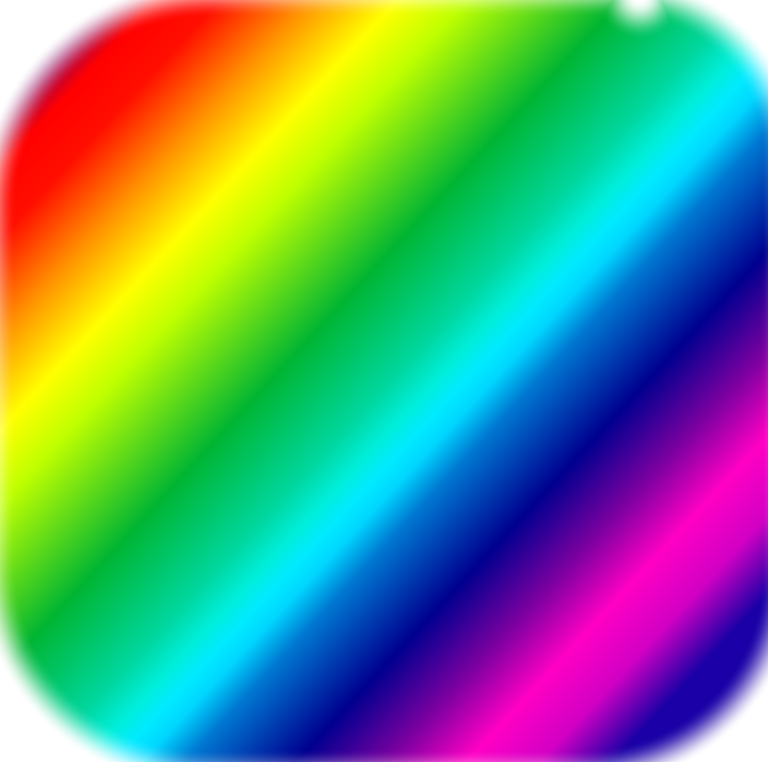
Reproduce this background procedurally as a Shadertoy shader.

```glsl
#define TILT 0.522
#define EDGE_BLUR 0.026
#define BOX_CENTER vec2(0.006, -0.003)
#define BOX_HALF vec2(0.511, 0.506)
#define RADIUS_LEFT vec2(0.28, 0.27)
#define RADIUS_RIGHT vec2(0.205, 0.255)
#define NOTCH vec3(0.333, 0.505, 0.031)

// Blends towards the next colour between two positions on the ramp
vec3 rampTo(vec3 previous, vec3 next, float from, float to, float t) {
    return mix(previous, next, clamp((t - from) / (to - from), 0.0, 1.0));
}

vec3 spectrum(float t) {
    vec3 c = vec3(0.42, 0.0, 0.45);                               // purple rim
    c = rampTo(c, vec3(1.00, 0.00, 0.00), 0.065, 0.105, t);       // red
    c = rampTo(c, vec3(1.00, 0.06, 0.00), 0.105, 0.150, t);
    c = rampTo(c, vec3(1.00, 0.58, 0.00), 0.150, 0.212, t);       // orange
    c = rampTo(c, vec3(1.00, 1.00, 0.00), 0.212, 0.270, t);       // yellow
    c = rampTo(c, vec3(0.75, 1.00, 0.00), 0.270, 0.317, t);       // lime
    c = rampTo(c, vec3(0.00, 0.71, 0.20), 0.317, 0.423, t);       // green
    c = rampTo(c, vec3(0.00, 0.84, 0.62), 0.423, 0.504, t);       // teal
    c = rampTo(c, vec3(0.00, 0.93, 0.85), 0.504, 0.534, t);
    c = rampTo(c, vec3(0.00, 0.92, 1.00), 0.534, 0.555, t);       // cyan
    c = rampTo(c, vec3(0.00, 0.84, 1.00), 0.555, 0.574, t);
    c = rampTo(c, vec3(0.00, 0.47, 0.82), 0.574, 0.604, t);       // blue
    c = rampTo(c, vec3(0.00, 0.00, 0.56), 0.604, 0.679, t);       // navy
    c = rampTo(c, vec3(0.50, 0.00, 0.63), 0.679, 0.743, t);       // violet
    c = rampTo(c, vec3(1.00, 0.00, 0.77), 0.743, 0.795, t);       // magenta
    c = rampTo(c, vec3(0.82, 0.00, 0.77), 0.795, 0.845, t);
    return rampTo(c, vec3(0.10, 0.00, 0.65), 0.845, 0.895, t);    // indigo
}

// Signed distance to a box with its own radius at each corner
float roundedBox(vec2 p, vec2 halfSize) {
    vec2 radii = p.x < 0.0 ? RADIUS_LEFT : RADIUS_RIGHT;
    float radius = p.y > 0.0 ? radii.x : radii.y;
    vec2 q = abs(p) - halfSize + radius;
    return length(max(q, 0.0)) + min(max(q.x, q.y), 0.0) - radius;
}

void mainImage(out vec4 fragColor, in vec2 fragCoord) {
    vec2 uv = fragCoord / iResolution.xy;
    float t = mix(1.0 - uv.y, uv.x, TILT);

    // Soft outline with a small bite in the top edge
    vec2 p = uv - 0.5;
    float outline = roundedBox(p - BOX_CENTER, BOX_HALF);
    float bite = NOTCH.z - length(p - NOTCH.xy);
    float coverage = 1.0 - smoothstep(-EDGE_BLUR, EDGE_BLUR, max(outline, bite));

    fragColor = vec4(mix(vec3(1.0), spectrum(t), coverage), 1.0);
}
```
